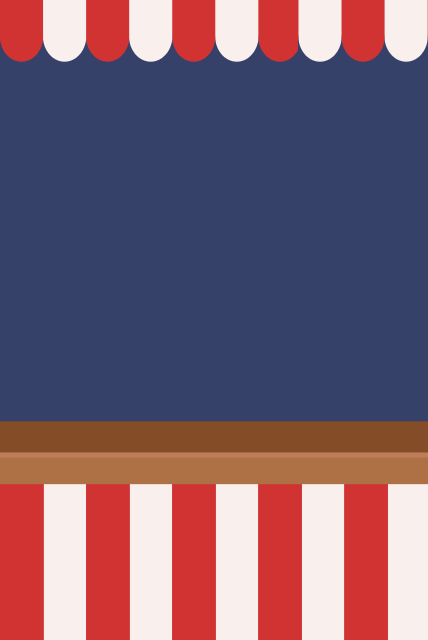
Reproduce this background procedurally as a Shadertoy shader.

```glsl
// Striped stall with a scalloped awning, a navy opening and a wooden counter.

const vec3 NAVY      = vec3(0.208, 0.255, 0.412);
const vec3 RED       = vec3(0.820, 0.200, 0.200);
const vec3 CREAM     = vec3(0.976, 0.937, 0.929);
const vec3 DARK_WOOD = vec3(0.522, 0.302, 0.153);
const vec3 WOOD      = vec3(0.682, 0.443, 0.275);
const vec3 WOOD_EDGE = vec3(0.745, 0.490, 0.353);

// Coverage of the region where the signed distance is negative.
float cover(float dist, float pixel) {
    return clamp(0.5 - dist / pixel, 0.0, 1.0);
}

// Red bars on cream; the first bar starts at x = 0.
vec3 stripes(float x, float period, float barWidth, float pixel) {
    float fromCentre = mod(x - 0.5 * barWidth + 0.5 * period, period) - 0.5 * period;
    return mix(CREAM, RED, cover(abs(fromCentre) - 0.5 * barWidth, pixel));
}

// Approximate signed distance to an ellipse.
float ellipse(vec2 p, vec2 radii) {
    vec2 q = p / radii;
    float k = length(q);
    return (k - 1.0) * k / max(length(q / radii), 1e-4);
}

// A flap is straight above its centre line and rounded below.
float scallops(vec2 p, float pitch, float centreY, vec2 radii, float aspect) {
    float localX = mod(p.x, pitch) - 0.5 * pitch;
    vec2 local = vec2(localX, min(p.y - centreY, 0.0));
    return ellipse(local * vec2(aspect, 1.0), radii * vec2(aspect, 1.0));
}

void mainImage(out vec4 fragColor, in vec2 fragCoord) {
    vec2 uv = fragCoord / iResolution.xy;
    vec2 pixel = 1.0 / iResolution.xy;
    float aspect = iResolution.x / iResolution.y;

    // Counter, from back board to front lip
    vec3 color = NAVY;
    color = mix(color, DARK_WOOD, cover(uv.y - 0.3418, pixel.y));
    color = mix(color, WOOD_EDGE, cover(uv.y - 0.2930, pixel.y));
    color = mix(color, WOOD, cover(uv.y - 0.2852, pixel.y));

    // Striped front
    vec3 front = stripes(uv.x, 0.2010, 0.1025, pixel.x);
    color = mix(color, front, cover(uv.y - 0.2435, pixel.y));

    // Awning; its right-hand flaps overlap the left ones slightly
    float pitch = 0.1006;
    float overlap = 0.0068;
    float seam = 7.0 * pitch - overlap;
    vec2 flap = uv + vec2(overlap * step(seam, uv.x), 0.0);
    vec3 cloth = stripes(flap.x, 2.0 * pitch, pitch, pixel.x);
    float edge = scallops(flap, pitch, 0.9440, vec2(0.0508, 0.0404), aspect);
    float clothMask = max(cover(edge, pixel.y), cover(0.9440 - uv.y, pixel.y));
    color = mix(color, cloth, clothMask);

    fragColor = vec4(color, 1.0);
}
```
